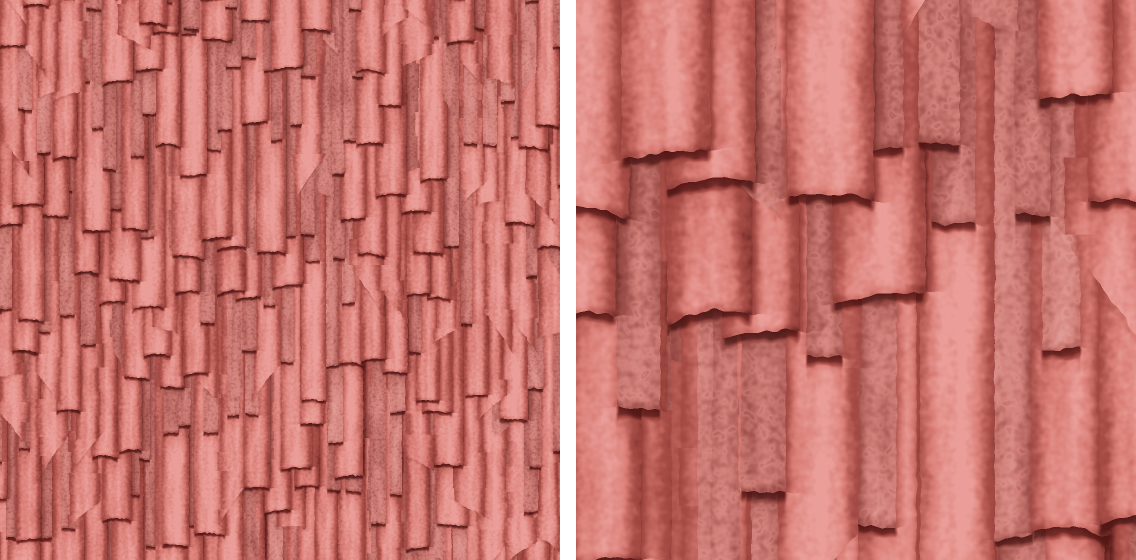
Left: the whole. Right: its middle third, enlarged.
This texture is drawn by a Shadertoy shader. Its source:

```glsl
#define PITCH vec2(0.036, 0.135)
#define BARREL_SHARE 0.6
#define BARREL_HALF 0.0250
#define PAN_HALF 0.0125
#define CUT_SHARE 0.2
#define REACH 3.0
#define LIP_CURVE 0.007
#define GRAIN 0.19
#define SHADOW vec3(0.31, 0.08, 0.075)
#define CLAY vec3(0.65, 0.295, 0.27)
#define ROSE vec3(0.85, 0.49, 0.46)
#define PALE vec3(0.92, 0.62, 0.60)

struct Tile {
    float x, halfWidth, u;   // offset from axis, half width, offset as a ratio
    float h;                 // height above the lower lip
    float key;               // stacking order
    float barrel, cut, tint; // kind, broken without a lip, brightness
};

vec4 hash4(vec2 p) {
    vec4 q = fract((p.xyxy + 50.0) * vec4(0.1031, 0.1030, 0.0973, 0.1099));
    q += dot(q, q.wzxy + 33.33);
    return fract((q.xxyz + q.yzzw) * q.zywx);
}

float gradientDot(vec2 cell, vec2 f, vec2 corner) {
    return dot(hash4(cell + corner).xy * 2.0 - 1.0, f - corner);
}

float gradientNoise(vec2 p) {
    vec2 c = floor(p), f = fract(p);
    vec2 s = f * f * f * (f * (f * 6.0 - 15.0) + 10.0);
    float low = mix(gradientDot(c, f, vec2(0, 0)), gradientDot(c, f, vec2(1, 0)), s.x);
    float high = mix(gradientDot(c, f, vec2(0, 1)), gradientDot(c, f, vec2(1, 1)), s.x);
    return mix(low, high, s.y);
}

Tile tileAt(vec2 cell, vec2 p, float wobble) {
    vec4 a = hash4(cell), b = hash4(cell + 71.7);
    Tile t;
    t.barrel = step(a.x, BARREL_SHARE);
    t.cut = step(b.x, CUT_SHARE);
    t.tint = a.w - 0.5;
    t.halfWidth = mix(PAN_HALF, BARREL_HALF, t.barrel) * mix(0.8, 1.15, b.y);
    // Broken tiles get stepped sides and a slanted end
    float stair = floor(p.y * mix(14.0, 34.0, b.w) + b.z * 9.0);
    float jag = t.cut * (hash4(vec2(stair, cell.x + 13.0 * cell.y)).x - 0.5) * 0.010;
    t.x = p.x - (cell.x + 0.5 + (a.y - 0.5) * 0.7) * PITCH.x + wobble * 0.4;
    t.halfWidth += jag;
    t.u = t.x / t.halfWidth;
    float bottom = (cell.y + a.z) * PITCH.y;
    float bend = LIP_CURVE * t.barrel * (b.w - 0.1) * min(t.u * t.u, 1.0);
    t.h = p.y - bottom + bend + wobble - t.x * mix(0.12, 1.6, t.cut) * (b.z - 0.5) * 2.0;
    t.key = bottom + 0.05 * t.barrel;
    return t;
}

bool covers(Tile t) {
    return abs(t.u) < 1.0 && t.h > 0.0 && t.h < REACH * PITCH.y;
}

// Shadow that an upper tile throws below its lip and beside its flanks
float castShadow(Tile t) {
    float ends = 1.0 - smoothstep(0.9, 1.1, abs(t.u));
    float line = 0.50 * (1.0 - smoothstep(0.003, 0.0075, -t.h));
    float lip = t.h <= 0.0 ? ends * (1.0 - 0.8 * t.cut) * (line + 0.38 * exp(t.h / 0.011)) : 0.0;
    float flank = 0.0;
    if (t.h > 0.0 && t.h < REACH * PITCH.y) {
        float gap = max(abs(t.x) - t.halfWidth, 0.0);
        float strength = (t.x > 0.0 ? 0.68 : 0.36) * mix(0.55, 1.0, t.barrel);
        flank = strength * (1.0 - 0.45 * t.cut) * exp(-gap / 0.0055);
    }
    return max(lip, flank);
}

float surfaceTone(Tile t, float fine, float streak) {
    float round = 0.94 - 0.50 * smoothstep(0.35, 1.05, t.u) - 0.40 * smoothstep(0.4, 1.05, -t.u);
    round += 0.11 * exp(-40.0 * (t.u - 0.1) * (t.u - 0.1));
    float flatTone = 0.83 - 0.22 * smoothstep(0.2, 0.6, fine) - 0.10 * abs(t.u);
    float tone = mix(flatTone, round, t.barrel) + 0.14 * t.tint;
    tone -= 0.20 * (1.0 - t.cut) * (1.0 - smoothstep(0.0, 0.006, t.h));
    return tone + GRAIN * (fine * mix(1.3, 0.8, t.barrel) + streak);
}

vec3 clayRamp(float tone) {
    vec3 c = mix(SHADOW, CLAY, smoothstep(0.0, 0.5, tone));
    c = mix(c, ROSE, clamp((tone - 0.5) / 0.3, 0.0, 1.0));
    return mix(c, PALE, clamp((tone - 0.8) / 0.25, 0.0, 1.0));
}

vec3 roof(vec2 p) {
    float wobble = 0.003 * gradientNoise(p * 75.0) + 0.0025 * gradientNoise(p * 160.0);
    float fine = gradientNoise(p * 170.0) + 0.7 * gradientNoise(p * 310.0);
    float streak = gradientNoise(p * vec2(90.0, 20.0)) + 0.6 * gradientNoise(p * 9.0);
    vec2 home = floor(p / PITCH);
    Tile top = tileAt(home, p, wobble);
    top.key = -1e3;
    // Uppermost tile at this point
    for (int j = -3; j <= 1; j++)
    for (int i = -2; i <= 2; i++) {
        Tile t = tileAt(home + vec2(i, j), p, wobble);
        if (covers(t) && t.key > top.key) top = t;
    }
    // Shade from the tiles lying above it
    float light = 1.0;
    for (int j = -3; j <= 1; j++)
    for (int i = -2; i <= 2; i++) {
        Tile t = tileAt(home + vec2(i, j), p, wobble);
        if (t.key > top.key) light = min(light, 1.0 - castShadow(t));
    }
    vec3 color = clayRamp(surfaceTone(top, fine, streak) * light);
    float gray = dot(color, vec3(0.3, 0.6, 0.1));
    return mix(color, vec3(gray), 0.12 * (1.0 - top.barrel));
}

void mainImage(out vec4 fragColor, in vec2 fragCoord) {
    // Four samples per pixel smooth the edges
    vec3 sum = vec3(0.0);
    for (int k = 0; k < 4; k++) {
        vec2 offset = vec2(k & 1, k >> 1) * 0.5 - 0.25;
        sum += roof((fragCoord + offset) / iResolution.y);
    }
    fragColor = vec4(sum / 4.0, 1.0);
}
```
